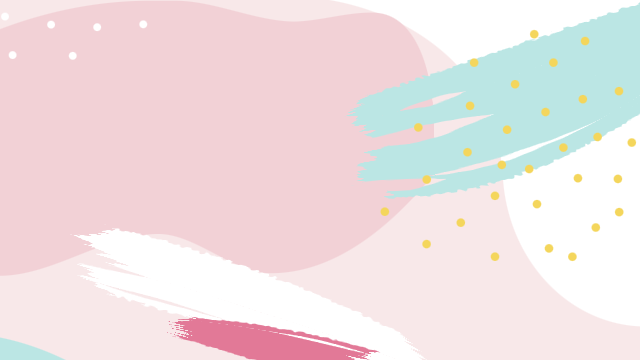
This background is drawn by a Shadertoy shader. Its source:

```glsl
// Pastel abstract backdrop: soft blobs, dry brush strokes and rows of confetti dots.

const vec3 PALE   = vec3(0.973, 0.910, 0.914);
const vec3 ROSE   = vec3(0.949, 0.820, 0.839);
const vec3 TEAL   = vec3(0.733, 0.902, 0.894);
const vec3 BERRY  = vec3(0.886, 0.475, 0.592);
const vec3 YELLOW = vec3(0.957, 0.839, 0.361);
const vec3 WHITE  = vec3(1.0);

// Smooth coverage of a signed field (negative inside)
float fill(float d) {
    return clamp(0.5 - d / clamp(fwidth(d), 1e-5, 4.0 / iResolution.y), 0.0, 1.0);
}

// Gradient noise, about -0.7 to 0.7
vec2 gradient(vec2 cell) {
    float angle = 6.2832 * fract(sin(dot(cell, vec2(127.1, 311.7))) * 43758.5);
    return vec2(cos(angle), sin(angle));
}

float noise(vec2 p) {
    vec2 i = floor(p), f = p - i, s = f * f * (3.0 - 2.0 * f);
    vec2 e = vec2(1.0, 0.0);
    float low  = mix(dot(gradient(i), f), dot(gradient(i + e), f - e), s.x);
    float high = mix(dot(gradient(i + e.yx), f - e.yx), dot(gradient(i + 1.0), f - 1.0), s.x);
    return mix(low, high, s.y);
}

float ellipse(vec2 p, vec2 centre, vec2 radii) {
    return (length((p - centre) / radii) - 1.0) * min(radii.x, radii.y);
}

// White area on the right: outside one ellipse above, inside another below
float whiteField(vec2 p) {
    float above = -ellipse(vec2(max(p.x, 0.787), p.y), vec2(0.787, 0.525), vec2(0.606, 0.486));
    float below = ellipse(vec2(min(p.x, 1.794), p.y), vec2(1.794, 0.537), vec2(0.398, 0.444));
    return p.y > 0.53 ? above : below;
}

// Wavy rose blob with a rounded right shoulder
float roseBlob(vec2 p) {
    float left = max(0.0, 1.0 - p.x / 0.417);
    float shoulder = clamp((p.x - 1.03) / 0.176, 0.0, 1.0);
    float top = 0.998 - 0.079 * left * left
              - 0.058 * smoothstep(0.486, 0.822, p.x) + 0.025 * smoothstep(0.81, 1.03, p.x)
              - 0.347 * (1.0 - pow(1.0 - pow(shoulder, 2.3), 0.435));
    float rise = max(0.0, p.x - 0.752);
    float bottom = 0.234 + 0.116 * smoothstep(0.0, 0.44, p.x)
                 - 0.109 * smoothstep(0.44, 0.752, p.x) + 1.34 * rise * rise;
    return max(max(p.y - top, bottom - p.y), p.x - 1.206);
}

// Position across a stroke: 0 at its top edge, 1 at its bottom edge
float across(float y, float top, float bottom) {
    return (top - y) / (top - bottom);
}

// Bristle streaks that run along the stroke
float bristles(float x, float v) {
    return noise(vec2(x * 7.0, v * 19.0)) + 0.5 * noise(vec2(x * 24.0, v * 55.0));
}

// Stroke between two edges with ragged ends
float brush(vec2 p, float top, float bottom, float head, float tail, float rough) {
    float grain = bristles(p.x, across(p.y, top, bottom));
    float sides = max(p.y - top, bottom - p.y) + rough * noise(p * vec2(60.0, 110.0));
    float ends = max(head - p.x + 0.07 * grain, p.x - tail + 0.04 * grain);
    return max(sides, ends);
}

// Tapered bare streak, positive inside; span holds its two ends
float gap(float x, float v, float centre, float width, vec2 span) {
    float t = clamp((x - span.x) / (span.y - span.x), 0.0, 1.0);
    float wobble = 0.015 * bristles(x, v);
    return 0.3 * (4.0 * width * t * (1.0 - t) - abs(v - centre + wobble) - 0.006);
}

float tealStroke(vec2 p) {
    float bow = max(0.0, p.x - 1.076);
    float top = 0.741 + 0.34 * (p.x - 1.042), bottom = 0.451 + 0.475 * bow * bow;
    float v = across(p.y, top, bottom);
    float head = 1.01 + 0.04 * cos(10.5 * (v - 0.48)) + 0.04 * v * v;
    float d = brush(p, top, bottom, head, 3.0, 0.010);
    d = max(d, gap(p.x, v, 0.47, 0.07, vec2(0.90, 1.38)));
    d = max(d, gap(p.x, v, 0.23, 0.035, vec2(1.10, 1.30)));
    d = max(d, gap(p.x, v, 0.89, 0.06, vec2(0.90, 1.25)));
    return max(d, gap(p.x, v, 0.84, 0.026, vec2(1.15, 1.69)));
}

float whiteStroke(vec2 p) {
    float t = p.x - 0.347;
    float top = 0.359 - 0.24 * t - 0.173 * t * t, bottom = 0.19 - 0.29 * (p.x - 0.278);
    float v = across(p.y, top, bottom);
    float d = brush(p, top, bottom, 0.27 + 0.04 * cos(12.0 * v), 1.12 + 0.16 * v, 0.010);
    d = max(d, gap(p.x, v, 0.60, 0.05, vec2(0.10, 0.42)));
    return max(d, gap(p.x, v, 0.88, 0.025, vec2(0.25, 0.64)));
}

float berryStroke(vec2 p) {
    float t = p.x - 0.556;
    float top = 0.116 - 0.08 * t - 0.216 * t * t, bottom = 0.0625 - 0.3 * (p.x - 0.498);
    float v = across(p.y, top, bottom);
    float d = brush(p, top, bottom, 0.52 - 0.03 * v, 1.046 - 0.185 * v, 0.005);
    return max(d, gap(p.x, v, 0.12, 0.035, vec2(0.74, 1.04)));
}

// Row of dots spaced along a cubic arc
float dotRow(vec2 p, int count, vec2 start, vec2 pace, vec2 bend, float twist, float radius) {
    float d = 10.0;
    for (int i = 0; i < count; i++) {
        float k = float(i);
        vec2 centre = start + k * (pace + k * (bend + k * vec2(0.0, twist)));
        d = min(d, length(p - centre) - radius);
    }
    return d;
}

float yellowDots(vec2 p, float r) {
    float d = dotRow(p, 2, vec2(1.317, 0.826), vec2(0.167, 0.079), vec2(0.0), 0.0, r);
    d = min(d, dotRow(p, 5, vec2(1.162, 0.646), vec2(0.153, 0.060), vec2(-0.0093, 0.0), 0.0, r));
    d = min(d, dotRow(p, 7, vec2(1.069, 0.412), vec2(0.118, 0.096), vec2(-0.0016, -0.0067), 0.0, r));
    d = min(d, dotRow(p, 7, vec2(1.185, 0.322), vec2(0.095, 0.047), vec2(0.0, 0.015), -0.0025, r));
    d = min(d, dotRow(p, 4, vec2(1.375, 0.287), vec2(0.118, 0.183), vec2(-0.0014, -0.037), 0.0, r));
    d = min(d, dotRow(p, 4, vec2(1.525, 0.310), vec2(0.065, -0.123), vec2(0.0, 0.1236), -0.0238, r));
    return min(d, length(p - vec2(1.394, 0.542)) - r);
}

float whiteDots(vec2 p, float r) {
    float d = dotRow(p, 4, vec2(0.014, 0.954), vec2(0.128, -0.030), vec2(0.0, 0.0076), 0.0, r);
    return min(d, dotRow(p, 2, vec2(0.035, 0.847), vec2(0.167, -0.002), vec2(0.0), 0.0, r));
}

void mainImage(out vec4 fragColor, in vec2 fragCoord) {
    vec2 p = fragCoord / iResolution.y;
    vec3 color = mix(PALE, WHITE, fill(whiteField(p)));
    color = mix(color, ROSE, fill(roseBlob(p)));
    color = mix(color, TEAL, fill(tealStroke(p)));
    color = mix(color, WHITE, fill(whiteStroke(p)));
    color = mix(color, BERRY, fill(berryStroke(p)));
    // Teal hill in the lower left corner
    color = mix(color, TEAL, fill(p.y - 0.0625 + p.x * (0.2 + 0.78 * p.x)));
    color = mix(color, YELLOW, fill(yellowDots(p, 0.0118)));
    color = mix(color, WHITE, fill(whiteDots(p, 0.0108)));
    fragColor = vec4(color, 1.0);
}
```
